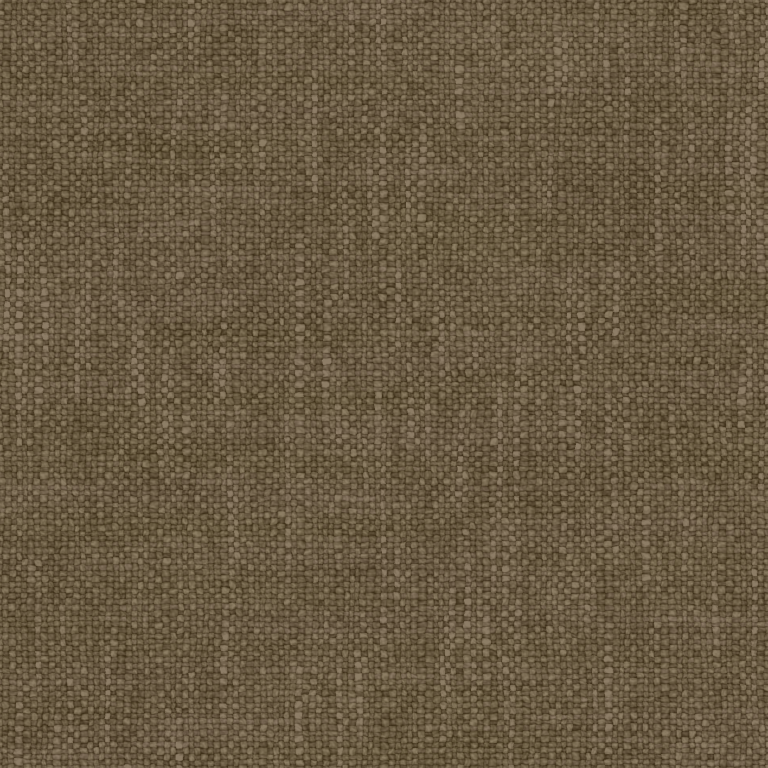
Give the GLSL for this texture, as a WebGL 2 fragment shader.

```glsl
#version 300 es
precision highp float;
// Plain-weave linen in olive brown: warp and weft threads cross over and under.
// Raised warp floats form staggered pale ovals over a darker, recessed weft.
// Gradient noise bends threads, varies tone and adds fuzz and slubs.

uniform vec2 u_resolution;
out vec4 fragColor;

const vec2 THREADS = vec2(120.0, 134.0);   // warp and weft threads per canvas
const vec3 SHADOW = vec3(0.295, 0.238, 0.148);
const vec3 HIGHLIGHT = vec3(0.510, 0.450, 0.357);
const vec3 GREY_TINT = vec3(0.004, -0.003, 0.014);
const float MEAN_TONE = 0.55;
const float RELIEF = 0.42;        // contrast of thread height
const float WAVE = 0.85;          // rise and fall of a thread along its length
const float WARP_LIFT = 0.34;     // warp floats are longer than weft floats
const float WEFT_SHADE = 0.20;    // weft lies lower and darker
const float CREASE_TONE = 0.24;   // darkness where two threads meet
const float CREASE_WIDTH = 1.0;
const vec2 BEND = vec2(0.75, 0.50);   // uneven spacing, in threads
const float JITTER = 0.27;        // irregular grain outlines, in threads
const float GRAIN_TONE = 0.42;    // tone change from grain to grain
const float FIBRE_TONE = 0.55;    // fine fuzz
const float STREAK_TONE = 0.18;   // slow tone change along one thread
const float WARP_SLUB = 0.24;
const float WEFT_SLUB = 0.12;
const float MOTTLE_TONE = 0.10;
const float SIDE_LIGHT = 0.16;
const int SAMPLES = 2;            // antialiasing grid per pixel side
const float PI = 3.14159;

vec2 gradientAt(ivec2 cell) {
    uvec2 q = uvec2(cell) * uvec2(1597334673u, 3812015801u);
    uint h = (q.x ^ q.y) * 1597334673u;
    h = (h ^ (h >> 15)) * 2246822519u;
    h ^= h >> 13;
    float angle = float(h & 65535u) / 65536.0 * 2.0 * PI;
    return vec2(cos(angle), sin(angle));
}

float gradientNoise(vec2 p) {
    ivec2 i = ivec2(floor(p));
    vec2 f = fract(p);
    vec2 s = f * f * f * (f * (f * 6.0 - 15.0) + 10.0);
    float a = dot(gradientAt(i), f);
    float b = dot(gradientAt(i + ivec2(1, 0)), f - vec2(1, 0));
    float c = dot(gradientAt(i + ivec2(0, 1)), f - vec2(0, 1));
    float d = dot(gradientAt(i + ivec2(1, 1)), f - vec2(1, 1));
    return mix(mix(a, b, s.x), mix(c, d, s.x), s.y);
}

// Noise along one thread, independent of its neighbours
float threadNoise(float id, float along, float seed) {
    return gradientNoise(vec2(id * 3.0 + 0.5 + seed, along));
}

// Returns height, tone and slub strength of a thread.
// across: offset from its axis; along: position in crossing threads;
// side: +1 if it lies on top at even crossings, else -1.
vec3 threadAt(float id, float across, float along, float crossings, float side, float slubTone) {
    float length01 = along / crossings;
    float slub = smoothstep(0.18, 0.48, threadNoise(id, length01 * 6.0, 700.0));
    float parity = 1.0 - 2.0 * mod(id, 2.0);
    float height = 1.0 - 4.0 * across * across + side * WAVE * parity * cos(PI * along);
    height += 0.15 * slub;
    float tone = GRAIN_TONE * threadNoise(id, along * 0.7, 1500.0)
               + STREAK_TONE * threadNoise(id, length01 * 9.0, 2300.0)
               + slubTone * slub
               + SIDE_LIGHT * side * -across;
    return vec3(height, tone, slub);
}

vec3 cloth(vec2 p) {
    // Uneven thread spacing, then small irregularities of each grain
    vec2 bend = vec2(gradientNoise(vec2(p.x * 38.0, p.y * 7.0)),
                     gradientNoise(vec2(p.x * 9.0, p.y * 40.0) + 90.0));
    vec2 w = p * THREADS + BEND * bend + 8.0;
    w += JITTER * vec2(gradientNoise(w * 0.8 + 510.0), gradientNoise(w * 0.8 + 830.0));
    vec2 id = floor(w + 0.5);
    vec2 offset = w - id;

    // Upper thread at this point
    vec3 warp = threadAt(id.x, offset.x, w.y, THREADS.y, 1.0, WARP_SLUB);
    vec3 weft = threadAt(id.y + 400.0, offset.y, w.x, THREADS.x, -1.0, WEFT_SLUB);
    warp.x += WARP_LIFT;
    weft.y -= WEFT_SHADE;
    float lead = warp.x - weft.x;
    float warpOnTop = smoothstep(-0.3, 0.3, lead);
    vec3 top = mix(weft, warp, warpOnTop);
    float height = max(warp.x, weft.x);
    float crease = 1.0 - smoothstep(0.0, CREASE_WIDTH, abs(lead));

    // Fuzz, broad mottling and horizontal bands
    float fibre = gradientNoise(w * vec2(2.4, 2.1) + w.yx * vec2(0.9, -0.7) + 300.0);
    float mottle = gradientNoise(p * vec2(4.0, 6.0) + 20.0);
    float band = gradientNoise(vec2(p.x * 2.5, p.y * 24.0) + 50.0);

    float tone = MEAN_TONE + RELIEF * (height - 1.2) - CREASE_TONE * crease + top.y
               + FIBRE_TONE * fibre + MOTTLE_TONE * (mottle + 0.7 * band);
    tone = clamp(tone, -0.25, 1.2);
    float grey = 0.5 * top.z + 0.5 * (1.0 - warpOnTop) + 0.8 * band - 0.3;
    return mix(SHADOW, HIGHLIGHT, tone) + GREY_TINT * grey;
}

void main() {
    vec3 colour = vec3(0.0);
    for (int j = 0; j < SAMPLES; j++) {
        for (int i = 0; i < SAMPLES; i++) {
            vec2 shift = (vec2(i, j) + 0.5) / float(SAMPLES) - 0.5;
            colour += cloth((gl_FragCoord.xy + shift) / u_resolution);
        }
    }
    fragColor = vec4(colour / float(SAMPLES * SAMPLES), 1.0);
}
```
